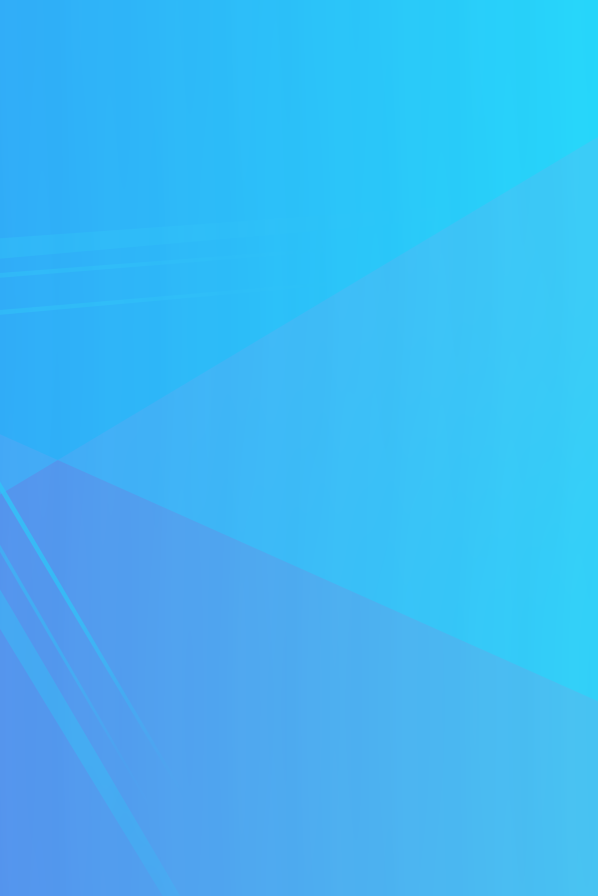
This background is drawn by a Shadertoy shader. Its source:

```glsl
const vec2 CANVAS = vec2(1.0, 1.5);

// Horizontal gradients of the three layers
const vec3 SKY_LEFT = vec3(0.190, 0.675, 0.970);
const vec3 SKY_RIGHT = vec3(0.150, 0.840, 0.980);
const vec3 WEDGE_LEFT = vec3(0.265, 0.660, 0.965);
const vec3 WEDGE_RIGHT = vec3(0.230, 0.800, 0.967);
const vec3 DEEP_LEFT = vec3(0.330, 0.580, 0.930);
const vec3 DEEP_RIGHT = vec3(0.280, 0.765, 0.950);
const vec3 STREAK_COLOR = vec3(0.190, 0.765, 0.970);

// Boundary lines: start.xy, end.xy
const vec4 RISING_EDGE = vec4(0.0, 0.672, 1.0, 1.271);
const vec4 FALLING_EDGE = vec4(0.0, 0.773, 1.0, 0.326);

// Streaks: start.xy, end.xy, then half width and strength
const int STREAK_COUNT = 6;
const vec4 STREAK_LINE[STREAK_COUNT] = vec4[](
    vec4(0.0, 1.084, 0.78, 1.146),
    vec4(0.0, 1.039, 0.60, 1.086),
    vec4(0.0, 0.977, 0.62, 1.031),
    vec4(0.0, 0.686, 0.322, 0.143),
    vec4(0.0, 0.582, 0.264, 0.127),
    vec4(0.0, 0.480, 0.450, -0.273));
const vec2 STREAK_STYLE[STREAK_COUNT] = vec2[](
    vec2(0.017, 0.42), vec2(0.004, 0.50), vec2(0.004, 0.55),
    vec2(0.004, 0.80), vec2(0.003, 0.50), vec2(0.017, 0.42));

const float BANDING = 0.003;

// Signed distance to a line, positive above it
float sideOf(vec2 p, vec4 line) {
    vec2 dir = normalize(line.zw - line.xy);
    return dot(p - line.xy, vec2(-dir.y, dir.x));
}

float coverage(float d, float pixel) {
    return smoothstep(-0.7 * pixel, 0.7 * pixel, d);
}

// Tapered ray that fades toward its end
float streak(vec2 p, vec4 line, float halfWidth, float pixel) {
    vec2 span = line.zw - line.xy;
    float t = dot(p - line.xy, span) / dot(span, span);
    float width = halfWidth * (1.0 - 0.4 * clamp(t, 0.0, 1.0));
    float fade = 1.0 - smoothstep(0.25, 1.0, t);
    return coverage(width - abs(sideOf(p, line)), pixel) * fade;
}

void mainImage(out vec4 fragColor, in vec2 fragCoord) {
    vec2 p = fragCoord / iResolution.xy * CANVAS;
    float pixel = CANVAS.y / iResolution.y;

    float belowRising = coverage(-sideOf(p, RISING_EDGE), pixel);
    float belowFalling = coverage(-sideOf(p, FALLING_EDGE), pixel);

    // Layered gradients
    vec3 sky = mix(SKY_LEFT, SKY_RIGHT, p.x);
    vec3 wedge = mix(WEDGE_LEFT, WEDGE_RIGHT, p.x);
    wedge = mix(wedge, sky, 0.45 * p.x * smoothstep(1.1, 0.4, p.y));
    vec3 deep = mix(DEEP_LEFT, DEEP_RIGHT, p.x);
    vec3 color = mix(sky, wedge, max(belowRising, belowFalling));
    color = mix(color, deep, belowRising * belowFalling);

    // Light streaks
    for (int i = 0; i < STREAK_COUNT; i++) {
        vec2 style = STREAK_STYLE[i];
        float amount = streak(p, STREAK_LINE[i], style.x, pixel) * style.y;
        color = mix(color, STREAK_COLOR, amount);
    }

    // Faint vertical banding
    float bands = sin(p.x * 47.0 + sin(p.y * 5.0)) + 0.5 * sin(p.x * 113.0);
    color += BANDING * bands * vec3(0.6, 1.0, 0.3);

    fragColor = vec4(color, 1.0);
}
```
